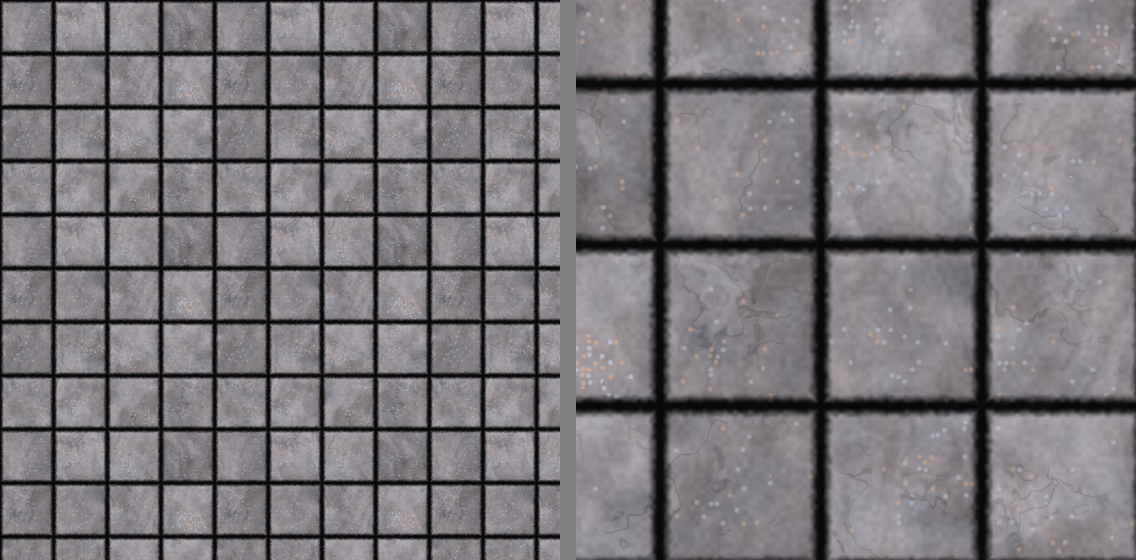
Left: the whole. Right: its middle third, enlarged.
Give the GLSL for this texture, as a WebGL 2 fragment shader.

```glsl
#version 300 es
precision highp float;
// Square grey stone tiles with soft black joints, varied in blocks of four by four.
uniform vec2 u_resolution;
out vec4 fragColor;

const float TILES = 10.435;        // tiles across the canvas
const float BLOCK = 4.0;           // tiles before the variation recurs
const float JOINT_CORE = 0.008;    // distances from the joint centre, in tiles
const float JOINT_FADE = 0.082;
const float JOINT_ROUGH = 0.016;
const float MOTTLE = 0.24;
const float STREAK = 0.13;
const float GRAIN = 0.06;
const float VEIN = 0.075;
const float SPECK_GRID = 24.0;
const vec2 BRIGHT_TILE = vec2(3.0, 1.0);
const vec2 BRIGHT_SPOT = vec2(0.53, 0.76);
const vec3 JOINT_COLOR = vec3(0.035, 0.035, 0.036);
const vec3 STONE_TINT = vec3(1.0, 0.966, 1.004);
const vec3 WARM_SPECK = vec3(0.85, 0.68, 0.58);
const vec3 COOL_SPECK = vec3(0.76, 0.79, 0.86);
// Base brightness of each tile in a block, one column per row of values
const mat4 TONE = mat4(
  0.550, 0.550, 0.545, 0.570,
  0.580, 0.550, 0.570, 0.570,
  0.605, 0.555, 0.580, 0.570,
  0.505, 0.585, 0.585, 0.550);

float hash(vec2 p) {
  vec3 q = fract(p.xyx * vec3(0.1031, 0.1030, 0.0973));
  q += dot(q, q.yzx + 33.33);
  return fract((q.x + q.y) * q.z);
}

float noise(vec2 p) {
  vec2 i = floor(p), f = fract(p);
  f = f * f * (3.0 - 2.0 * f);
  return mix(mix(hash(i), hash(i + vec2(1, 0)), f.x),
             mix(hash(i + vec2(0, 1)), hash(i + vec2(1, 1)), f.x), f.y);
}

float fbm(vec2 p) {
  float sum = 0.0, amp = 0.5;
  for (int i = 0; i < 4; i++) {
    sum += amp * noise(p);
    p = mat2(1.6, 1.2, -1.2, 1.6) * p + 7.3;
    amp *= 0.5;
  }
  return sum / 0.9375;
}

// Brightness of the stone at f within a tile
float stone(vec2 f, vec2 tile) {
  vec2 p = f + tile * 17.0 + 5.0;
  vec2 warp = vec2(fbm(p * 3.0), fbm(p * 3.0 + 40.0)) - 0.5;
  float lean = (hash(tile + 9.0) - 0.5) * 1.2;
  vec2 s = vec2(f.x + lean * f.y, f.y) + tile * 23.0 + warp * 0.25;
  float tone = TONE[int(tile.x)][int(tile.y)];
  tone += MOTTLE * (fbm(p * 3.2 + warp * 1.5) - 0.5);
  tone += STREAK * (fbm(s * vec2(11.0, 2.5)) - 0.5) * (0.4 + hash(tile + 3.0));
  tone += GRAIN * (noise(p * 30.0) - 0.5);
  // Thin dark veins, broken up by a slow mask
  float ridge = abs(fbm(p * 2.6 + warp * 2.0 + 60.0) - 0.5);
  float mask = smoothstep(0.4, 0.7, noise(p * 2.3 + 80.0));
  return tone - VEIN * mask * (1.0 - smoothstep(0.0, 0.035, ridge));
}

// Coverage and hue choice of small glints, gathered in one cluster per tile
vec2 specks(vec2 f, vec2 tile) {
  bool bright = tile == BRIGHT_TILE;
  vec2 centre = bright ? BRIGHT_SPOT
    : vec2(0.2 + 0.6 * hash(tile + 21.0), 0.4 + 0.4 * hash(tile + 31.0));
  float cluster = exp(-dot(f - centre, f - centre) * 22.0);
  vec2 g = f * SPECK_GRID, cell = floor(g), id = cell + tile * 61.0;
  vec2 jitter = 0.3 + 0.4 * vec2(hash(id + 0.5), hash(id + 11.5));
  float dot_ = 1.0 - smoothstep(0.1, 0.6, length(fract(g) - jitter));
  float chance = 0.015 + cluster * (bright ? 0.5 : 0.16);
  float present = step(1.0 - chance, hash(id + 71.0));
  return vec2(dot_ * present * (bright ? 0.75 : 0.5), hash(id + 91.0));
}

void main() {
  // Tiles are counted from the upper left corner
  vec2 p = vec2(gl_FragCoord.x, u_resolution.y - gl_FragCoord.y) / u_resolution.y * TILES;
  vec2 f = fract(p), tile = mod(floor(p), BLOCK);

  float tone = stone(f, tile);
  if (tile == BRIGHT_TILE) tone += 0.09 * exp(-dot(f - BRIGHT_SPOT, f - BRIGHT_SPOT) * 18.0);

  // Distance to the nearest joint, with a slightly ragged edge
  vec2 side = min(f, 1.0 - f);
  float edge = min(side.x, side.y);
  float rough = noise(mod(p, BLOCK) * 32.0) - 0.5;
  float face = smoothstep(JOINT_CORE, JOINT_FADE, edge + rough * JOINT_ROUGH);

  // Faint light rim on the upper left, shade on the lower right
  float nearUpperLeft = 1.0 - smoothstep(0.06, 0.16, min(f.x, f.y));
  float nearLowerRight = 1.0 - smoothstep(0.05, 0.2, min(1.0 - f.x, 1.0 - f.y));
  tone += 0.025 * nearUpperLeft - 0.035 * nearLowerRight;

  vec3 color = tone * STONE_TINT;
  color.rb += vec2(0.025, -0.02) * (noise(f * 5.0 + tile * 13.0) - 0.5);
  vec2 glint = specks(f, tile);
  color = mix(color, mix(WARM_SPECK, COOL_SPECK, step(0.45, glint.y)), glint.x);
  fragColor = vec4(mix(JOINT_COLOR, color, face), 1.0);
}
```
